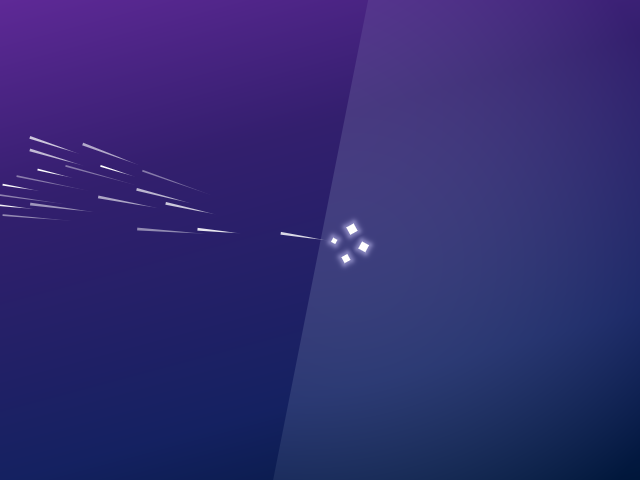
This background is drawn by a WebGL 1 fragment shader. Its source:

```glsl
precision highp float;

uniform vec2 u_resolution;

// Lengths are in canvas heights, origin at the lower left
#define FOCUS vec2(0.727, 0.492)
#define EDGE_BOTTOM 0.569
#define EDGE_LEAN 0.198
#define PANEL_OPACITY 0.145
#define PANEL_RADIUS 0.747
#define STREAK_COUNT 19
#define SQUARE_COUNT 4
#define SQUARE_ORBIT 0.0313
#define SQUARE_TILT 0.5
#define GLOW_REACH 0.0085

const vec3 VIOLET = vec3(0.37, 0.16, 0.59);
const vec3 INDIGO = vec3(0.20, 0.12, 0.43);
const vec3 NAVY = vec3(0.08, 0.13, 0.38);
const vec3 MIDNIGHT = vec3(0.0, 0.09, 0.23);
const vec3 PANEL_TINT = vec3(0.85, 0.95, 1.0);
const vec3 GLOW_TINT = vec3(0.82, 0.80, 1.0);

// Antialiased coverage of a signed distance
float cover(float dist, float pixel) {
  return clamp(0.5 - dist / pixel, 0.0, 1.0);
}

vec3 skyGradient(vec2 p) {
  float t = 0.198 * p.x + 0.737 * (1.0 - p.y);
  vec3 color = mix(VIOLET, INDIGO, clamp(t / 0.32, 0.0, 1.0));
  color = mix(color, NAVY, clamp((t - 0.32) / 0.42, 0.0, 1.0));
  return mix(color, MIDNIGHT, clamp((t - 0.74) / 0.26, 0.0, 1.0));
}

// Slanted sheet of light that fades away from the focus
float panelLight(vec2 p, float pixel) {
  float edge = (EDGE_BOTTOM + EDGE_LEAN * p.y - p.x) * 0.981;
  float radius = length(p - FOCUS) / PANEL_RADIUS;
  return PANEL_OPACITY * max(0.0, 1.0 - radius * radius) * cover(edge, pixel);
}

// Streak heads follow three interleaved waves across the fan
float headDistance(float i) {
  float lane = mod(i, 4.0);
  if (mod(lane, 2.0) > 0.5) return 0.738 - 0.00182 * (i - 4.0) * (i - 4.0);
  if (lane > 1.0) return 0.41 + 0.27 * cos(0.335 * (i - 15.0));
  return 0.543 + 0.13 * sin(0.525 * i - 0.9);
}

// Tapered line: full width at the head, a point at the tail
float taper(vec2 fromHead, vec2 dir, float len, float halfWidth, float pixel) {
  float along = dot(fromHead, dir);
  float across = abs(dot(fromHead, vec2(-dir.y, dir.x)));
  float halfHere = halfWidth * clamp(1.0 - along / len, 0.0, 1.0);
  float thin = min(1.0, 2.0 * halfHere / pixel);
  return thin * cover(across - halfHere, pixel) * cover(-along, pixel);
}

float streaks(vec2 p, float pixel) {
  float light = 0.0;
  for (int n = 0; n < STREAK_COUNT; n++) {
    float i = float(n);
    float slope = 0.07 + 0.0128 * i + 0.00023 * i * i;
    float swell = cos(1.51 * (i - 0.5));
    float halfWidth = mix(0.0029, 0.0019, mod(i, 2.0));
    vec2 ray = vec2(1.0, -slope);
    vec2 head = FOCUS - headDistance(i) * ray;
    float body = taper(p - head, normalize(ray), 0.116 + 0.04 * swell, halfWidth, pixel);
    light = max(light, body * (0.7 - 0.3 * swell));
  }
  return light;
}

// Tilted squares around the focus: x is the fill, y is the glow
vec2 squares(vec2 p, float pixel) {
  vec2 light = vec2(0.0);
  for (int n = 0; n < SQUARE_COUNT; n++) {
    float i = float(n);
    float angle = 1.37 - 1.5708 * i;
    float tilt = SQUARE_TILT * (1.0 - 2.0 * mod(i, 2.0));
    float halfSize = 0.0088 - 0.00042 * i * i;
    vec2 q = p - FOCUS - SQUARE_ORBIT * vec2(cos(angle), sin(angle));
    q = vec2(cos(tilt) * q.x + sin(tilt) * q.y, cos(tilt) * q.y - sin(tilt) * q.x);
    vec2 d = abs(q) - halfSize;
    float dist = length(max(d, 0.0)) + min(max(d.x, d.y), 0.0);
    float falloff = max(dist, 0.0) / GLOW_REACH;
    light = max(light, vec2(cover(dist, pixel), 0.45 * exp(-falloff * falloff)));
  }
  return light;
}

void main() {
  float pixel = 1.0 / u_resolution.y;
  vec2 p = gl_FragCoord.xy * pixel;

  vec3 color = skyGradient(p);
  color = mix(color, PANEL_TINT, panelLight(p, pixel));
  color = mix(color, vec3(1.0), streaks(p, pixel));

  vec2 square = squares(p, pixel);
  color = mix(color, GLOW_TINT, square.y);
  color = mix(color, vec3(1.0), square.x);
  gl_FragColor = vec4(color, 1.0);
}
```
